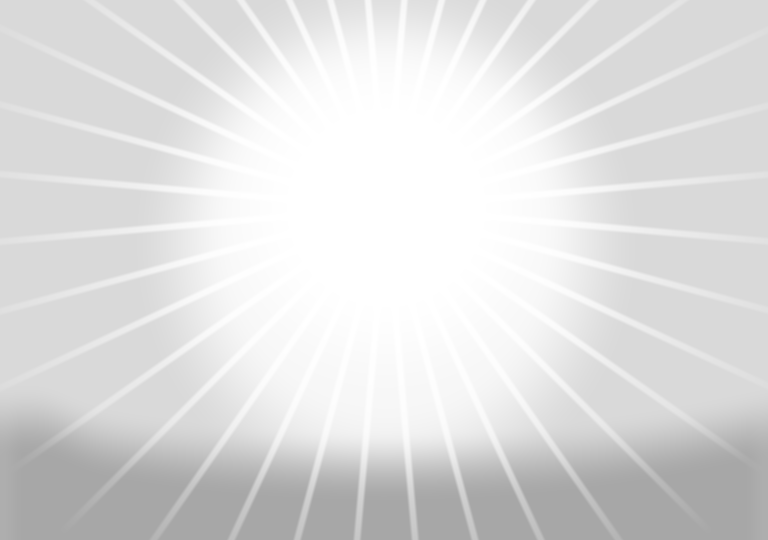
Write a Shadertoy shader that draws this background.

```glsl
// A white sunburst over a pale grey backdrop with a soft dark ground.
// Two radial falloffs form the glow, a curved blurred edge forms the ground,
// and one ray folded around the centre by angle gives the whole burst.

#define RAY_COUNT 36.0
#define RAY_HALF_WIDTH 0.0095
#define RAY_REACH 0.852
#define RAY_STRENGTH 1.3
#define BURST_CENTER vec2(0.004, 0.115)
#define HALO_CENTER vec2(0.004, 0.052)
#define GROUND_LEVEL -0.365
#define GROUND_BLUR 0.068

const float TAU = 6.2831853;
const float BACKDROP_GREY = 0.85;
const float HALO_GREY = 0.967;
const float GROUND_GREY = 0.655;

// Falls smoothly from 1 inside the inner radius to 0 at the outer one.
float falloff(float inner, float outer, float d) {
    return 1.0 - smoothstep(inner, outer, d);
}

// Broad halo with a pure white core.
float glowShade(vec2 p) {
    float halo = falloff(0.28, 0.48, length((p - HALO_CENTER) * vec2(1.0, 0.93)));
    float core = falloff(0.15, 0.38, length(p - BURST_CENTER));
    return mix(mix(BACKDROP_GREY, HALO_GREY, halo), 1.0, core);
}

// Ground rising towards both sides, with a small swell on the left.
float groundMask(vec2 p, float halfWidth) {
    float swell = 0.02 * exp(-pow((p.x + 0.63) / 0.07, 2.0));
    float edge = GROUND_LEVEL + 0.165 * p.x * p.x + swell;
    float sideFade = mix(0.85, 1.0, smoothstep(0.0, 0.045, halfWidth - abs(p.x)));
    return falloff(edge - GROUND_BLUR, edge + GROUND_BLUR, p.y) * sideFade;
}

// Even-width soft rays that fade with distance.
float rayMask(vec2 p) {
    vec2 q = p - BURST_CENTER;
    float radius = length(q);
    float spacing = TAU / RAY_COUNT;
    float turn = (fract(atan(q.y, q.x) / spacing) - 0.5) * spacing;
    float across = radius * abs(sin(turn));
    float fade = clamp(RAY_STRENGTH * (1.0 - radius / RAY_REACH), 0.0, 1.0);
    return falloff(0.25 * RAY_HALF_WIDTH, RAY_HALF_WIDTH, across) * fade;
}

void mainImage(out vec4 fragColor, in vec2 fragCoord) {
    vec2 p = (fragCoord - 0.5 * iResolution.xy) / iResolution.y;
    float halfWidth = 0.5 * iResolution.x / iResolution.y;

    float shade = glowShade(p);
    shade = mix(shade, GROUND_GREY, groundMask(p, halfWidth));
    shade = mix(shade, 1.0, rayMask(p));
    fragColor = vec4(vec3(shade), 1.0);
}
```
